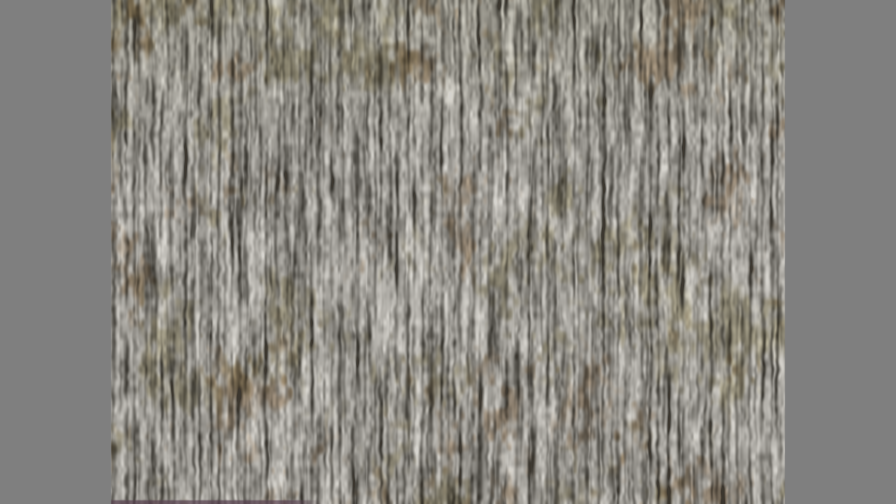
Give the GLSL for this texture, as a WebGL 2 fragment shader.

```glsl
#version 300 es
precision highp float;

uniform vec2 u_resolution;
out vec4 fragColor;

const vec3 MARGIN_GREY = vec3(0.498);
const vec3 WOOD_TINT = vec3(0.010, 0.0, -0.024);
const vec3 LICHEN_OLIVE = vec3(0.84, 0.82, 0.73);
const vec3 STAIN_BROWN = vec3(0.85, 0.78, 0.70);
const vec3 EDGE_PLUM = vec3(0.34, 0.25, 0.31);

float hash(vec2 p) {
  vec3 q = fract(p.xyx * vec3(0.1031, 0.1030, 0.0973));
  q += dot(q, q.yzx + 33.33);
  return fract((q.x + q.y) * q.z);
}

float noise(vec2 p) {
  vec2 cell = floor(p);
  vec2 f = fract(p);
  f = f * f * (3.0 - 2.0 * f);
  float low = mix(hash(cell), hash(cell + vec2(1.0, 0.0)), f.x);
  float high = mix(hash(cell + vec2(0.0, 1.0)), hash(cell + 1.0), f.x);
  return mix(low, high, f.y);
}

float fbm(vec2 p) {
  float sum = 0.0;
  float amplitude = 0.53;
  for (int i = 0; i < 4; i++) {
    sum += amplitude * noise(p);
    p = p * 2.1 + 17.3;
    amplitude *= 0.5;
  }
  return sum;
}

// Broken vertical cracks, one per column, drifting along their length.
float fissures(vec2 p, float columns, float width, float seed) {
  float x = p.x * columns;
  float home = floor(x);
  float depth = 0.0;
  for (int i = -1; i <= 1; i++) {
    float id = home + float(i) + seed;
    float drift = noise(vec2(id, p.y * 10.0 + seed)) - 0.5;
    float centre = home + float(i) + 0.2 + 0.6 * hash(vec2(id, seed)) + 0.3 * drift;
    float along = p.y * 10.0 + 5.0 * hash(vec2(id, 3.0));
    float opening = 0.7 * noise(vec2(id + 90.0, along)) + 0.3 * noise(vec2(id + 150.0, along * 4.0));
    opening = smoothstep(0.2, 0.78, opening);
    float d = (x - centre) / (columns * width * (0.65 + 0.5 * opening));
    depth = max(depth, opening * exp(-d * d));
  }
  return depth;
}

float woodTone(vec2 p) {
  vec2 q = p;
  q.x += 0.004 * (noise(p * vec2(6.0, 7.0)) - 0.5);
  q.x += 0.003 * (noise(p * vec2(60.0, 45.0)) - 0.5);
  float tone = 0.664;
  tone += 0.15 * (noise(q * vec2(84.0, 9.0) + 4.0) - 0.5);
  tone += 0.19 * (noise(q * vec2(140.0, 22.0) + 31.0) - 0.5);
  tone += 0.18 * (noise(q * vec2(165.0, 75.0) + 57.0) - 0.5);
  tone += 0.07 * (fbm(p * vec2(4.0, 3.0) + 9.0) - 0.5);
  tone -= 0.25 * fissures(q, 54.0, 0.0040, 11.0);
  tone -= 0.20 * fissures(q, 77.0, 0.0032, 47.0);
  return tone;
}

// Small mossy and rusty blotches with ragged outlines.
vec3 weather(vec3 colour, vec2 p) {
  float ragged = 0.30 * (noise(p * vec2(85.0, 45.0)) - 0.5);
  float topShade = smoothstep(0.65, 1.05, p.y);
  float olive = smoothstep(0.56, 0.84, fbm(p * vec2(9.0, 8.0) + 23.0) + ragged + 0.06 * topShade);
  float brown = smoothstep(0.58, 0.84, fbm(p * vec2(11.0, 8.0) + 71.0) + ragged + 0.04 * topShade);
  colour *= mix(vec3(1.0), LICHEN_OLIVE, olive);
  colour *= mix(vec3(1.0), STAIN_BROWN, brown);
  return colour * mix(vec3(1.0), vec3(0.94, 0.94, 0.91), topShade);
}

void main() {
  vec2 p = gl_FragCoord.xy / u_resolution.y;
  float aspect = u_resolution.x / u_resolution.y;
  float pixel = 1.0 / u_resolution.y;

  vec3 wood = weather(vec3(woodTone(p)) + WOOD_TINT, p);
  wood = clamp(wood, vec3(0.23, 0.21, 0.18), vec3(0.84, 0.83, 0.81));

  // Thin dark strip along the lower left edge.
  float strip = 1.0 - smoothstep(0.005, 0.010, p.y);
  strip *= 1.0 - smoothstep(0.57, 0.65, p.x);
  wood = mix(wood, EDGE_PLUM, 0.7 * strip);

  // Plain side margins around the board.
  float fromCentre = abs(p.x - 0.5 * aspect);
  float margin = smoothstep(-pixel, pixel, fromCentre - 0.376 * aspect);
  fragColor = vec4(mix(wood, MARGIN_GREY, margin), 1.0);
}
```
